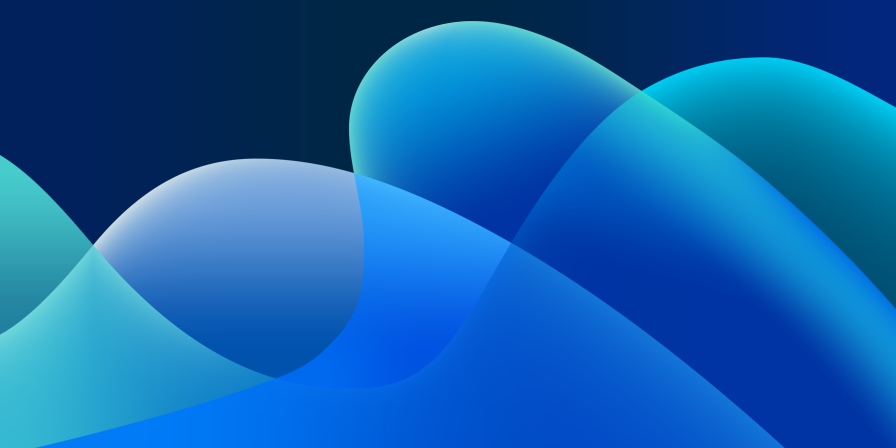
Write a WebGL 2 fragment shader that draws this background.

```glsl
#version 300 es
precision highp float;
uniform vec2 u_resolution;
out vec4 fragColor;

// Spline knots: position, value, slope. The canvas spans 2 by 1.
const vec3 SWELL_LEFT[5] = vec3[5](vec3(0.0, 0.654, -0.6), vec3(0.208, 0.453, -1.2),
  vec3(0.755, 0.133, -0.03), vec3(0.977, 0.206, 1.0), vec3(1.141, 0.458, 1.67));
const vec3 SWELL_RIGHT[5] = vec3[5](vec3(1.141, 0.458, 1.67), vec3(1.432, 0.797, 0.6),
  vec3(1.706, 0.872, 0.0), vec3(2.0, 0.76, -0.55), vec3(2.2, 0.62, -0.8));
const vec3 HILL[5] = vec3[5](vec3(0.0, 0.253, 0.55), vec3(0.208, 0.453, 1.22),
  vec3(0.573, 0.646, 0.0), vec3(1.141, 0.458, -0.57), vec3(2.0, -0.237, -1.0));
const vec3 FOLD_SIDE[5] = vec3[5](vec3(0.0, 0.078, 4.2), vec3(0.159, 0.625, 2.6),
  vec3(0.237, 0.742, 1.0), vec3(0.453, 0.8125, 0.0), vec3(0.714, 0.779, 0.0));
const vec3 FOLD_CREST[5] = vec3[5](vec3(1.055, 0.953, 0.0), vec3(1.242, 0.908, -0.43),
  vec3(1.432, 0.797, -0.66), vec3(1.716, 0.592, -0.86), vec3(2.0, 0.31, -1.15));
const vec2 CAP_CENTER = vec2(1.055, 0.714);
const vec2 CAP_RADIUS = vec2(0.276, 0.239);
const float SWELL_SPLIT = 1.141;
const float RIM = 0.045;

const vec3 NAVY = vec3(0.0, 0.13, 0.36);
const vec3 INK = vec3(0.0, 0.15, 0.27);
const vec3 ROYAL = vec3(0.01, 0.15, 0.5);
const vec3 TEAL = vec3(0.13, 0.5, 0.62);
const vec3 AQUA = vec3(0.28, 0.8, 0.8);
const vec3 PETROL = vec3(0.0, 0.26, 0.4);
const vec3 CYAN = vec3(0.0, 0.8, 0.95);
const vec3 MINT = vec3(0.42, 0.87, 0.8);
const vec3 PEARL = vec3(0.85, 0.9, 0.9);
const vec3 COBALT = vec3(0.0, 0.2, 0.64);
const vec3 AZURE = vec3(0.0, 0.48, 0.97);
const vec3 SKY = vec3(0.3, 0.75, 1.0);

// Cubic Hermite curve: returns value and slope.
vec2 curve(vec3 k[5], float t) {
  int i = 0;
  for (int j = 1; j < 4; j++) if (t > k[j].x) i = j;
  vec3 a = k[i], b = k[i + 1];
  float h = b.x - a.x;
  float u = clamp((t - a.x) / h, 0.0, 1.0);
  float v = 1.0 - u;
  float value = mix(a.y, b.y, u * u * (3.0 - 2.0 * u)) + h * u * v * (a.z * v - b.z * u);
  float slope = 6.0 * u * v * (b.y - a.y) / h + a.z * v * (1.0 - 3.0 * u) + b.z * u * (3.0 * u - 2.0);
  return vec2(value, slope);
}

// Approximate distance from a curve, given the offset along its axis.
float depth(float offset, float slope) { return offset * inversesqrt(1.0 + slope * slope); }

float below(vec3 k[5], vec2 p) {
  vec2 c = curve(k, p.x);
  return depth(c.x - p.y, c.y);
}

// Tall shape: rounded cap, flowing left side and sloping crest.
float foldDepth(vec2 p) {
  vec2 side = curve(FOLD_SIDE, p.y);
  vec2 q = max(vec2(CAP_CENTER.x - p.x, p.y - CAP_CENTER.y) / CAP_RADIUS, 0.0);
  float cap = (1.0 - length(q)) * CAP_RADIUS.x;
  float edge = p.y > CAP_CENTER.y ? cap : min(depth(p.x - side.x, side.y), CAP_RADIUS.x);
  return min(edge, below(FOLD_CREST, p));
}

float glow(float d, float width) { return exp(-max(d, 0.0) / width); }
float fall(float a, float b, float x) { return 1.0 - smoothstep(a, b, x); }

void main() {
  vec2 p = gl_FragCoord.xy / u_resolution * vec2(2.0, 1.0);
  float x = p.x, y = p.y;
  float swell = x < SWELL_SPLIT ? below(SWELL_LEFT, p) : below(SWELL_RIGHT, p);
  float hill = below(HILL, p);
  float fold = foldDepth(p);

  // Night backdrop
  vec3 night = mix(NAVY, INK, smoothstep(0.1, 0.85, x));
  night = mix(night, ROYAL, smoothstep(1.0, 2.1, x));

  // Single layers
  vec3 swellColor = x < 1.0 ? mix(TEAL, AQUA, smoothstep(0.25, 0.65, y))
                            : mix(PETROL, CYAN, glow(swell, 0.16));
  vec3 hillColor = mix(vec3(0.0, 0.32, 0.68), vec3(0.42, 0.62, 0.86), smoothstep(0.2, 0.6, y));
  hillColor = mix(hillColor, PEARL, glow(hill, RIM) * mix(0.9, 0.4, smoothstep(0.3, 0.8, x)));
  vec3 foldColor = mix(COBALT, vec3(0.0, 0.6, 0.87), smoothstep(0.45, 0.9, y - 0.4 * (x - 1.0)));
  vec3 foldRim = mix(MINT, PEARL, 0.65 * glow(length(p - vec2(0.95, 0.94)), 0.12));
  foldColor = mix(foldColor, foldRim, 0.85 * glow(fold, RIM));

  // Swell over hill
  vec3 swellHill = mix(vec3(0.2, 0.72, 0.82), vec3(0.04, 0.48, 0.78), smoothstep(0.0, 0.55, x));
  swellHill = mix(swellHill, vec3(0.5, 0.87, 0.87), 0.8 * glow(min(swell, hill), 0.06) * fall(0.15, 0.7, x));

  // Swell over fold, with a broad light band under the crest
  vec3 swellFold = mix(COBALT, vec3(0.0, 0.33, 0.74), smoothstep(0.4, 0.62, y + 0.3 * (x - 1.35)));
  swellFold = mix(swellFold, vec3(0.0, 0.5, 0.88), 0.35 * glow(swell, 0.06));
  swellFold = mix(swellFold, vec3(0.07, 0.6, 0.84), fall(0.04, 0.24, fold));
  swellFold = mix(swellFold, vec3(0.2, 0.85, 0.82), glow(fold, 0.05) * fall(1.4, 1.85, x));
  swellFold = mix(swellFold, vec3(0.0, 0.44, 0.9), glow(fold, 0.035) * smoothstep(1.5, 1.85, x));

  // Hill over fold
  vec3 hillFold = mix(vec3(0.0, 0.32, 0.88), vec3(0.12, 0.57, 0.97), smoothstep(0.2, 0.55, y));
  hillFold = mix(hillFold, AZURE, 0.6 * fall(0.7, 0.95, x) * fall(0.15, 0.45, y));
  hillFold = mix(hillFold, SKY, glow(hill, 0.06) * mix(0.8, 0.3, smoothstep(0.8, 1.15, x)));

  // All three
  vec3 allColor = mix(AZURE, vec3(0.0, 0.28, 0.77), smoothstep(0.3, 1.3, x));
  allColor = mix(allColor, vec3(0.1, 0.52, 0.87), 0.75 * glow(hill, 0.13));
  allColor = mix(allColor, vec3(0.05, 0.47, 0.96), 0.35 * glow(swell, 0.03));

  // Combine by smooth coverage
  float soft = 0.75 / u_resolution.y;
  vec3 cover = smoothstep(-soft, soft, vec3(swell, hill, fold));
  vec3 outside = mix(mix(night, swellColor, cover.x), mix(hillColor, swellHill, cover.x), cover.y);
  vec3 inside = mix(mix(foldColor, swellFold, cover.x), mix(hillFold, allColor, cover.x), cover.y);
  fragColor = vec4(mix(outside, inside, cover.z), 1.0);
}
```
